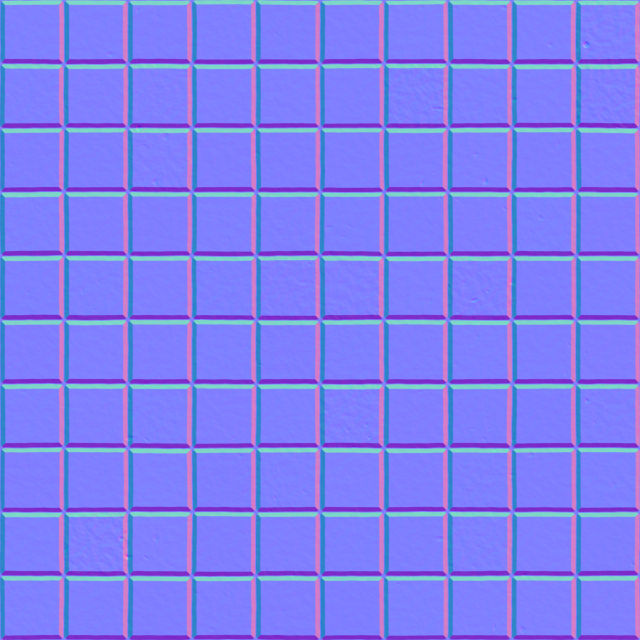
Give the GLSL for this texture map, as a three.js fragment shader.

```glsl
varying vec2 vUv;

#define TILES 10.0
#define BEVEL 0.074
#define SOFT 0.012
#define WOBBLE 0.012
#define GRAIN 0.0016
#define DENT 0.0042
#define FLAT vec3(0.50, 0.50, 1.00)
#define LEFT_SIDE vec3(0.18, 0.52, 0.79)
#define RIGHT_SIDE vec3(0.83, 0.49, 0.78)
#define TOP_SIDE vec3(0.49, 0.84, 0.78)
#define BOTTOM_SIDE vec3(0.49, 0.17, 0.79)

float hash(vec2 p) {
  vec3 q = fract(p.xyx * 0.1031);
  q += dot(q, q.yzx + 33.33);
  return fract((q.x + q.y) * q.z);
}

// Gradient noise whose lattice wraps after a whole period
float corner(vec2 cell, vec2 offset, float period) {
  float angle = 6.2832 * hash(mod(cell, period) + period);
  return dot(vec2(cos(angle), sin(angle)), offset);
}

float noise(vec2 p, float period) {
  vec2 i = floor(p), f = p - i;
  vec2 u = f * f * f * (f * (f * 6.0 - 15.0) + 10.0);
  vec2 e = vec2(1.0, 0.0);
  float low = mix(corner(i, f, period), corner(i + e, f - e, period), u.x);
  float high = mix(corner(i + e.yx, f - e.yx, period),
                   corner(i + 1.0, f - 1.0, period), u.x);
  return mix(low, high, u.y);
}

// Fine grain plus sparse dents gathered in patches
float relief(vec2 p) {
  float grain = noise(p * 8.0, TILES * 8.0) + 0.5 * noise(p * 17.0, TILES * 17.0);
  float patches = smoothstep(-0.1, 0.4, noise(p + 0.37, TILES));
  float dents = smoothstep(0.38, 0.62, noise(p * 7.0 + 0.4, TILES * 7.0));
  return GRAIN * grain - DENT * patches * dents;
}

vec2 reliefTilt(vec2 p) {
  vec2 e = vec2(0.012, 0.0);
  return vec2(relief(p - e) - relief(p + e),
              relief(p - e.yx) - relief(p + e.yx)) / (2.0 * e.x);
}

// Slight unevenness of the joints
vec2 wobble(vec2 p) {
  vec2 slow = vec2(noise(p + 0.31, TILES), noise(p + 4.63, TILES));
  vec2 fine = vec2(noise(p * 6.0 + 0.5, TILES * 6.0),
                   noise(p * 6.0 + 9.5, TILES * 6.0));
  return WOBBLE * (slow + 0.5 * fine);
}

float band(float d, float width) {
  return smoothstep(-0.004, 0.018, d) * (1.0 - smoothstep(width - SOFT, width + SOFT, d));
}

void main() {
  vec2 p = vUv * TILES;
  vec2 q = p + wobble(p);
  vec2 id = mod(floor(q), TILES);
  vec2 f = fract(q);

  // Tile face: a few tiles are rougher than the rest
  float rough = mix(0.65, 2.0, pow(hash(id + 7.0), 8.0));
  vec2 lean = 0.012 * (vec2(hash(id + 21.0), hash(id + 43.0)) - 0.5);
  vec3 color = FLAT + vec3(rough * reliefTilt(p) + lean, 0.0);

  // Bevels with mitred corners, fading out where joints cross
  vec2 d = min(f, 1.0 - f);
  float width = BEVEL * mix(0.94, 1.06, hash(id + 3.0));
  float mitre = smoothstep(-SOFT, SOFT, d.y - d.x);
  float crossing = smoothstep(0.015, 0.06, length(d));
  float sideX = band(d.x, width) * mitre * crossing;
  float sideY = band(d.y, width) * (1.0 - mitre) * crossing;
  color += sideX * ((f.x < 0.5 ? LEFT_SIDE : RIGHT_SIDE) - FLAT);
  color += sideY * ((f.y < 0.5 ? BOTTOM_SIDE : TOP_SIDE) - FLAT);

  gl_FragColor = vec4(clamp(color, 0.0, 1.0), 1.0);
}
```
